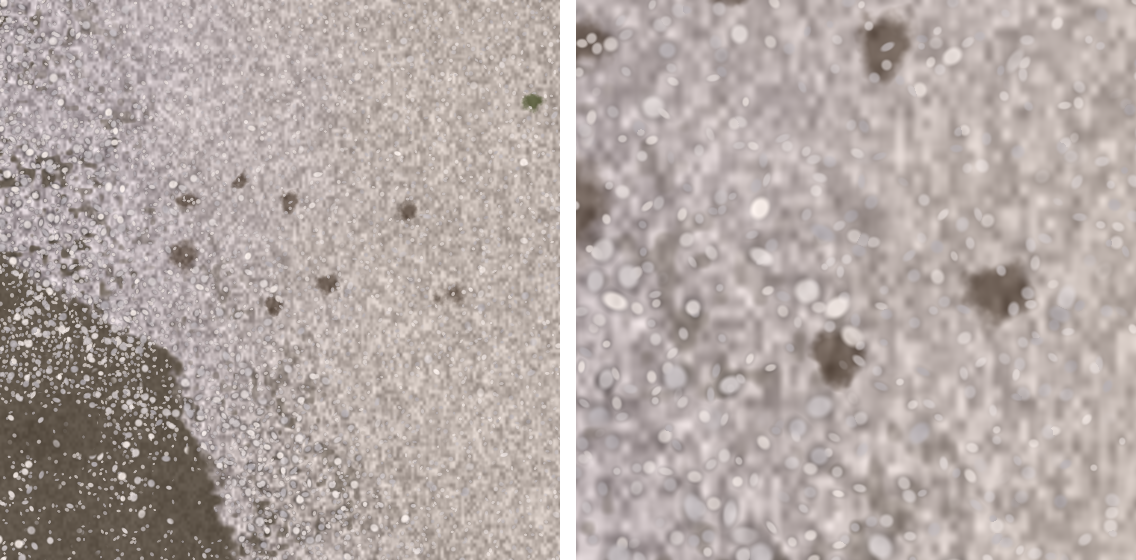
Left: the whole. Right: its middle third, enlarged.
Reproduce this texture procedurally as a Shadertoy shader.

```glsl
#define PALE vec3(0.735, 0.693, 0.685)
#define SOIL vec3(0.375, 0.335, 0.290)
#define STONE vec3(0.855, 0.825, 0.825)
#define STAIN vec3(0.330, 0.270, 0.225)
#define MOSS vec3(0.270, 0.300, 0.150)
#define FINE_CELLS 112.0
#define COARSE_CELLS 62.0
#define GRAIN_CONTRAST 0.36
#define STAIN_COUNT 9

float hash(vec2 p) {
    vec3 q = fract(p.xyx * 0.1031);
    q += dot(q, q.yzx + 33.33);
    return fract((q.x + q.y) * q.z);
}

vec2 hash2(vec2 p) {
    return vec2(hash(p + 17.3), hash(p + 71.9));
}

float noise(vec2 p) {
    vec2 i = floor(p), f = fract(p);
    f = f * f * (3.0 - 2.0 * f);
    return mix(mix(hash(i), hash(i + vec2(1, 0)), f.x),
               mix(hash(i + vec2(0, 1)), hash(i + vec2(1, 1)), f.x), f.y);
}

float fbm(vec2 p) {
    float sum = 0.0, weight = 0.5;
    for (int i = 0; i < 4; i++) {
        sum += weight * noise(p);
        p = mat2(1.6, 1.2, -1.2, 1.6) * p + 9.7;
        weight *= 0.5;
    }
    return sum / 0.9375;
}

// Scattered pebbles: x = cover, y = tone, z = shade around them
vec3 pebbles(vec2 p, float density) {
    vec2 cell = floor(p);
    vec3 result = vec3(0.0, 0.5, 0.0);
    for (int y = -1; y <= 1; y++)
    for (int x = -1; x <= 1; x++) {
        vec2 id = cell + vec2(x, y);
        vec2 size = mix(vec2(0.24), vec2(0.56), hash2(id + 5.0));
        vec2 d = p - id - hash2(id);
        float angle = 6.2832 * hash(id + 31.0);
        d = mat2(cos(angle), sin(angle), -sin(angle), cos(angle)) * d;
        float present = smoothstep(0.0, 0.06, density - hash(id + 47.0));
        float r = length(d / size);
        float cover = present * smoothstep(1.15, 0.55, r);
        if (cover > result.x) result.xy = vec2(cover, hash(id + 83.0));
        result.z = max(result.z, present * smoothstep(1.9, 0.9, r));
    }
    return result;
}

// Signed distance across the border of the bare soil
float soilBorder(vec2 p) {
    float edge = 0.44 - 0.36 * p.y - 1.3 * max(p.y - 0.36, 0.0);
    return p.x - edge + 0.07 * (fbm(p * 14.0) - 0.5) + 0.035 * (noise(p * 75.0) - 0.5);
}

void mainImage(out vec4 fragColor, in vec2 fragCoord) {
    vec2 p = fragCoord / iResolution.y;

    // Zones: bare soil, and a rough band that fades into smooth gravel
    float patches = fbm(p * 9.0 + 3.0);
    float bare = smoothstep(0.015, -0.02, soilBorder(p));
    float rough = smoothstep(0.22, -0.15, p.x - 0.68 + 0.6 * p.y);
    rough *= mix(0.5, 1.1, smoothstep(0.3, 0.65, patches));

    // Fine pale grain, warmer to the right and cooler to the left
    float grain = 0.55 * noise(p * vec2(190.0, 150.0))
                + 0.45 * noise(p * vec2(105.0, 82.0) + 40.0) - 0.5;
    vec3 pale = PALE + mix(vec3(-0.008, -0.008, 0.016), vec3(0.008, 0.004, -0.016),
                           smoothstep(0.1, 0.8, p.x + 0.25 * (patches - 0.5)));
    pale += GRAIN_CONTRAST * (1.0 + 0.5 * rough) * grain;
    pale += 0.06 * (fbm(p * 5.0 + 20.0) - 0.5);
    vec3 soil = SOIL + 0.10 * grain + 0.05 * (patches - 0.5);

    // Dark gaps between the stones of the rough band
    float gapNoise = 0.5 * noise(p * 88.0 + 60.0) + 0.5 * fbm(p * 13.0 + 8.0);
    float gaps = rough * smoothstep(0.54, 0.74, gapNoise);
    vec3 color = mix(mix(pale, soil, 0.85 * gaps), soil, bare);

    // Ragged stains, the first one mossy
    for (int i = 0; i < STAIN_COUNT; i++) {
        vec2 seed = vec2(float(i) * 7.0 + 2.0, 13.0);
        vec2 center = mix(vec2(0.28, 0.35), vec2(1.0, 0.85), hash2(seed));
        float radius = mix(0.012, 0.036, hash(seed + 3.0));
        float d = length(p - center) + 0.04 * (fbm(p * 45.0 + seed) - 0.5);
        float stain = smoothstep(radius, 0.2 * radius, d);
        color = mix(color, i == 0 ? MOSS : STAIN + 0.15 * grain, 0.75 * stain);
    }

    // Two sizes of pebbles, thicker on the upper soil
    float soilDensity = mix(0.16, 0.62, smoothstep(0.05, 0.45, p.y))
                      * mix(0.4, 1.5, smoothstep(0.35, 0.65, patches));
    float fineDensity = mix(0.24 + 0.16 * rough, soilDensity, bare);
    float coarseDensity = mix(0.06 + 0.26 * rough, 0.7 * soilDensity, bare);
    vec3 fine = pebbles(p * FINE_CELLS, fineDensity);
    vec3 coarse = pebbles(p * COARSE_CELLS + 200.0, coarseDensity);

    vec3 cool = vec3(-0.012, -0.004, 0.016);
    vec3 fineColor = STONE + 0.22 * (fine.y - 0.65) + cool * (1.0 - 2.0 * fine.y);
    vec3 coarseColor = STONE + 0.26 * (coarse.y - 0.55) + cool * (1.0 - 2.0 * coarse.y);
    float shade = 0.05 + 0.20 * rough * (1.0 - bare);
    color *= 1.0 - shade * max(0.5 * fine.z, coarse.z);
    color = mix(color, fineColor + 0.12 * grain, 0.70 * fine.x);
    color = mix(color, coarseColor + 0.16 * grain, 0.88 * coarse.x);

    fragColor = vec4(clamp(color, 0.0, 1.0), 1.0);
}
```
